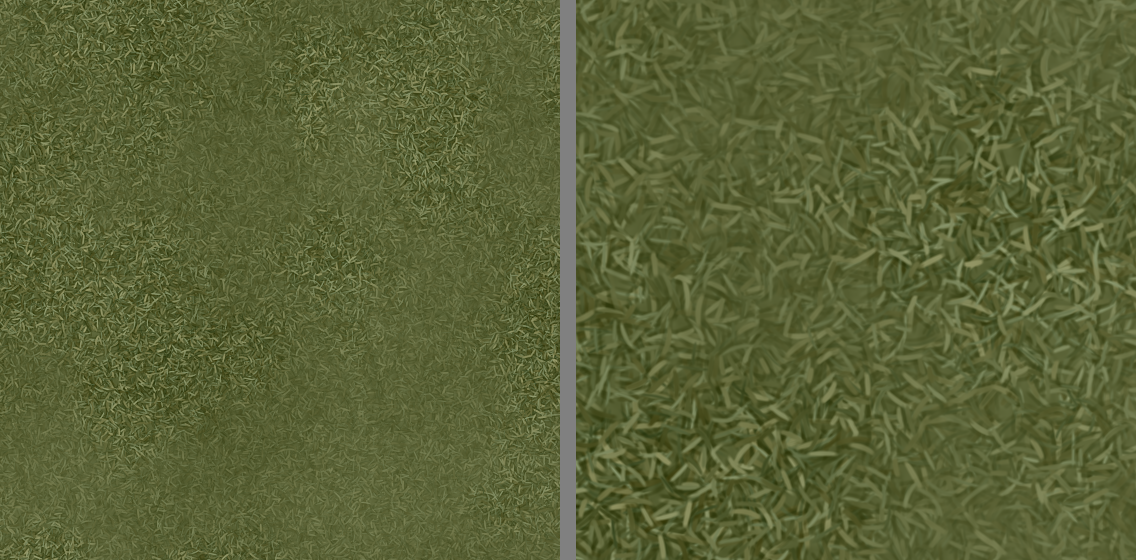
Left, the full canvas; right, a detail of the centre.
Give the GLSL for this texture, as a three.js fragment shader.

```glsl
// Short matted lawn: fine crossing grass blades with rough tufts and smooth worn patches.
varying vec2 vUv;

const float TAU = 6.28318;
const int LAYERS = 10;
const vec3 GRASS = vec3(0.357, 0.387, 0.217);
const vec3 COOL_TINT = vec3(-0.028, 0.008, 0.020);
const vec3 STRAW_TINT = vec3(0.030, 0.006, -0.018);
const float BLADE_HALF_WIDTH = 0.0015;
const float EDGE_SOFTNESS = 0.0010;
const float MEAN_TONE = -0.34;

vec2 hash2(vec2 p) {
  vec3 q = fract(p.xyx * vec3(0.1031, 0.1030, 0.0973));
  q += dot(q, q.yzx + 33.33);
  return fract((q.xx + q.yz) * q.zy);
}

float valueNoise(vec2 p) {
  vec2 cell = floor(p);
  vec2 f = fract(p);
  f = f * f * (3.0 - 2.0 * f);
  float low = mix(hash2(cell).x, hash2(cell + vec2(1.0, 0.0)).x, f.x);
  float high = mix(hash2(cell + vec2(0.0, 1.0)).x, hash2(cell + 1.0).x, f.x);
  return mix(low, high, f.y);
}

float fbm(vec2 p) {
  float sum = 0.0;
  float weight = 0.5;
  for (int i = 0; i < 4; i++) {
    sum += weight * valueNoise(p);
    p = p * 2.03 + vec2(17.3, 9.1);
    weight *= 0.5;
  }
  return sum / 0.9375;
}

vec2 rotate(vec2 p, float angle) {
  float c = cos(angle);
  float s = sin(angle);
  return vec2(c * p.x + s * p.y, c * p.y - s * p.x);
}

// Soft strip of the given half width around distance zero.
float strip(float dist, float halfWidth) {
  return 1.0 - smoothstep(halfWidth - EDGE_SOFTNESS, halfWidth + EDGE_SOFTNESS, abs(dist));
}

// Paints one curved blade per cell; state holds tone in x and tint in y.
vec2 paintBlades(vec2 state, vec2 p, float cells, float seed) {
  vec2 grid = p * cells;
  vec2 home = floor(grid);
  for (int y = -1; y <= 1; y++) {
    for (int x = -1; x <= 1; x++) {
      vec2 id = home + vec2(float(x), float(y));
      vec2 place = hash2(id + seed);
      vec2 form = hash2(id + seed + 41.7);
      vec2 look = hash2(id + seed + 93.1);

      // Local frame: x runs along the blade, y across it.
      vec2 q = rotate(grid - id - place, form.x * TAU);
      q.y += (form.y - 0.5) * 0.7 * q.x * q.x;
      float along = abs(q.x) / mix(0.4, 0.8, fract(form.y * 7.0));
      float taper = 1.0 - smoothstep(0.6, 1.0, along);
      float halfWidth = BLADE_HALF_WIDTH * mix(0.6, 1.15, look.y) * (1.0 - 0.5 * along * along);
      float across = q.y / cells;

      float shadow = strip(across - 1.8 * BLADE_HALF_WIDTH, halfWidth) * taper;
      float blade = strip(across, halfWidth) * taper;
      state.x = mix(state.x, -1.3, 0.35 * shadow);
      state = mix(state, vec2(mix(-0.8, 0.65, look.x), look.y * 2.0 - 1.0), blade);
    }
  }
  return state;
}

void main() {
  vec2 p = vUv;

  // Patches set how coarse and contrasty the grass is.
  float patches = fbm(p * 5.5 + vec2(3.7, 8.2));
  float roughness = smoothstep(0.34, 0.70, patches);
  float drift = fbm(p * 4.0 + vec2(21.4, 5.6)) - 0.5;

  // Blades stacked over the dim ground, from long to short.
  vec2 state = vec2(-0.4, 0.0);
  for (int i = 0; i < LAYERS; i++) {
    float layer = float(i);
    state = paintBlades(state, p + layer * 0.0137, 34.0 + 4.0 * layer, layer * 57.0);
  }

  // Fine fuzz between the blades.
  float fuzz = valueNoise(p * 230.0) + valueNoise(p * vec2(170.0, 75.0)) - 1.0;

  float contrast = mix(0.085, 0.215, roughness);
  vec3 color = GRASS + contrast * (state.x - MEAN_TONE) + 0.035 * fuzz + 0.07 * drift;
  vec3 tint = mix(COOL_TINT, STRAW_TINT, 0.5 + 0.5 * state.y);
  color += tint * mix(0.3, 0.9, roughness);
  gl_FragColor = vec4(clamp(color, 0.0, 1.0), 1.0);
}
```
